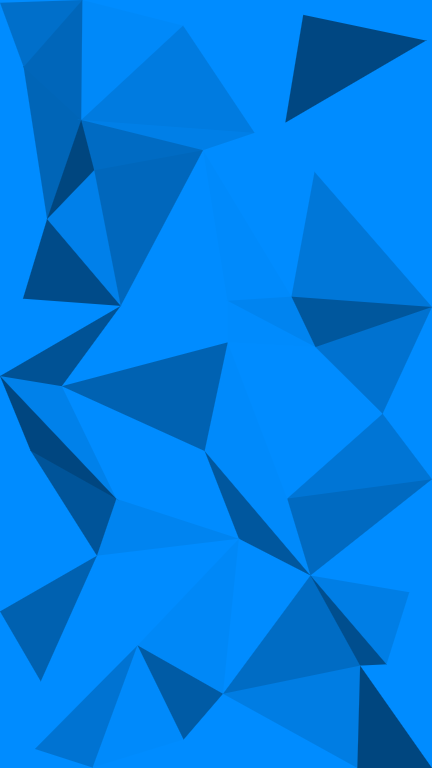
Give the GLSL for this background, as a WebGL 1 fragment shader.

```glsl
precision highp float;
// Low-poly background of flat blue facets with crisp edges.
// A strongly jittered grid of vertices is triangulated, and every triangle
// gets one shade, balanced along its row; gaps at the rim stay bright.

uniform vec2 u_resolution;

const vec2 GRID = vec2(4.0, 8.0);           // cells across and up
const float JITTER = 0.46;                  // below 0.5 keeps cells simple
const float FLAT_SHARE = 0.4;               // facets at full brightness
const float SHADE_DEPTH = 0.52;             // darkening of the last facet
const vec3 BRIGHT_BLUE = vec3(0.0, 0.55, 1.0);

float hash(vec2 p) {
  vec3 q = fract(vec3(p.xyx) * 0.1031);
  q += dot(q, q.yzx + 33.33);
  return fract((q.x + q.y) * q.z);
}

float cross2(vec2 a, vec2 b) {
  return a.x * b.y - a.y * b.x;
}

// Jittered grid vertex; those pushed outwards are pinned to the rim.
vec2 vertexAt(vec2 node) {
  vec2 offset = vec2(hash(node + 17.3), hash(node + 61.7)) * 2.0 - 1.0;
  return clamp(node + offset * JITTER, vec2(0.0), GRID);
}

// Signed distance to a line, positive on the left of a -> b.
float edgeDistance(vec2 p, vec2 a, vec2 b) {
  return cross2(b - a, p - a) / length(b - a);
}

// Antialiased coverage of a counter-clockwise triangle.
float coverage(vec2 p, vec2 a, vec2 b, vec2 c, float pixel) {
  float inside = min(edgeDistance(p, a, b),
                     min(edgeDistance(p, b, c), edgeDistance(p, c, a)));
  return clamp(inside / pixel + 0.5, 0.0, 1.0);
}

// Each row deals its shades evenly, in an order of its own.
float facetShade(vec2 cell, float half_index) {
  float count = GRID.x * 2.0;
  float index = cell.x * 2.0 + half_index;
  float stride = 1.0 + 2.0 * floor(4.0 * hash(vec2(cell.y, 5.1)));
  float start = floor(count * hash(vec2(cell.y, 23.9)));
  float slot = mod(index * stride + start, count);
  float rank = (slot + hash(vec2(index, cell.y + 41.0))) / count;
  float depth = max(rank - FLAT_SHARE, 0.0) / (1.0 - FLAT_SHARE);
  return 1.0 - SHADE_DEPTH * pow(depth, 1.3);
}

// Adds one cell's two facets as (weighted shade, weight).
vec2 cellFacets(vec2 p, vec2 cell, float pixel) {
  vec2 a = vertexAt(cell);
  vec2 b = vertexAt(cell + vec2(1.0, 0.0));
  vec2 c = vertexAt(cell + vec2(1.0, 1.0));
  vec2 d = vertexAt(cell + vec2(0.0, 1.0));

  // Split along the diagonal whose smaller half is larger.
  float alongAC = min(cross2(b - a, c - a), cross2(c - a, d - a));
  float alongBD = min(cross2(b - a, d - a), cross2(c - b, d - b));
  float first;
  float second;
  if (alongAC > alongBD) {
    first = coverage(p, a, b, c, pixel);
    second = coverage(p, a, c, d, pixel);
  } else {
    first = coverage(p, a, b, d, pixel);
    second = coverage(p, b, c, d, pixel);
  }
  return vec2(first * facetShade(cell, 0.0) + second * facetShade(cell, 1.0),
              first + second);
}

void main() {
  vec2 p = gl_FragCoord.xy / u_resolution * GRID;
  float pixel = GRID.y / u_resolution.y;

  vec2 total = vec2(0.0);
  for (int row = 0; row < 8; row++) {
    for (int column = 0; column < 4; column++) {
      total += cellFacets(p, vec2(float(column), float(row)), pixel);
    }
  }

  // Uncovered area shows full brightness.
  float gap = max(1.0 - total.y, 0.0);
  float shade = (total.x + gap) / (total.y + gap);
  gl_FragColor = vec4(BRIGHT_BLUE * shade, 1.0);
}
```
